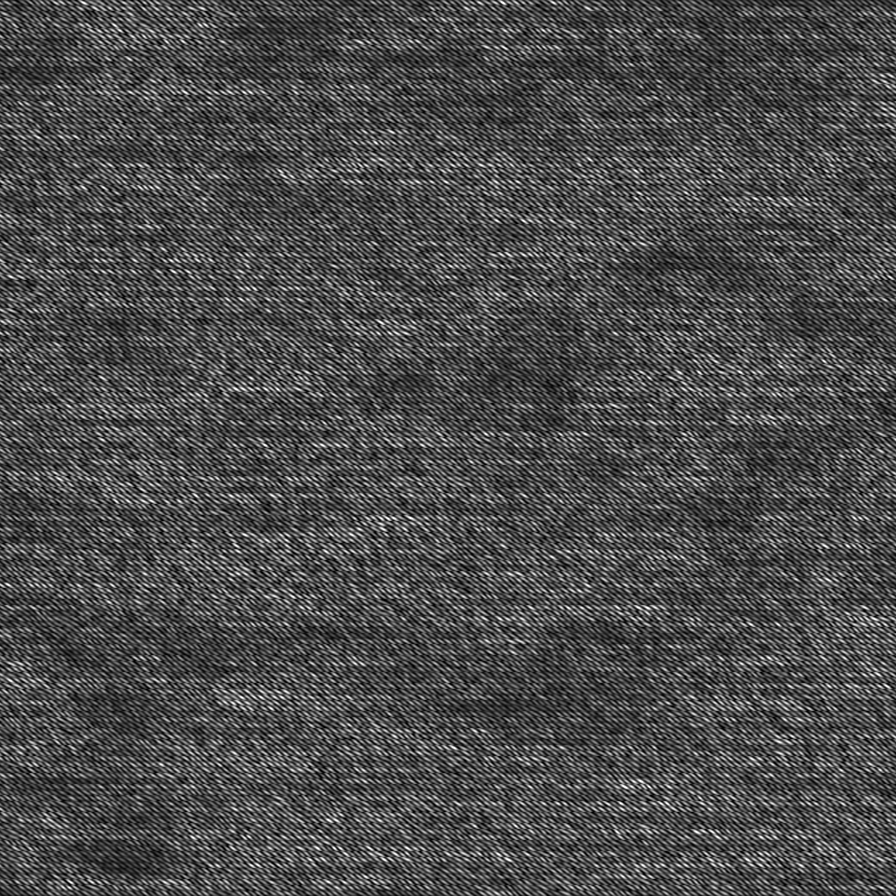
Reproduce this texture procedurally as a WebGL 1 fragment shader.

```glsl
precision highp float;

uniform vec2 u_resolution;

#define ROWS 160.0          // weft rows over the canvas height
#define TWILL vec2(125.0, 162.0) // diagonal ribs across x and y
#define RIB_JITTER 0.95     // sideways wander of ribs from row to row
#define RIB_CONTRAST 0.44
#define ROW_GROOVE 0.22     // darkening between rows
#define STITCH_VARIATION 0.7
#define STREAK_STRENGTH 0.8
#define WEAR_STRENGTH 0.27
#define FUZZ 0.24
#define SHADOW 0.065
#define THREAD_GAIN 0.62

const float TAU = 6.2831853;

float hash(vec2 p) {
  return fract(sin(dot(p, vec2(127.1, 311.7))) * 43758.5453);
}

float noise(vec2 p) {
  vec2 cell = floor(p);
  vec2 f = fract(p);
  f = f * f * (3.0 - 2.0 * f);
  float low = mix(hash(cell), hash(cell + vec2(1.0, 0.0)), f.x);
  float high = mix(hash(cell + vec2(0.0, 1.0)), hash(cell + 1.0), f.x);
  return mix(low, high, f.y);
}

float fbm(vec2 p) {
  float sum = 0.0;
  float weight = 0.5;
  for (int i = 0; i < 5; i++) {
    sum += weight * noise(p);
    p = p * 2.03 + vec2(17.3, 9.1);
    weight *= 0.5;
  }
  return sum;
}

// Short slanted stitches, loosely tied together into diagonal ribs
float stitches(vec2 p) {
  float row = floor(p.y * ROWS);
  float wander = noise(vec2(p.x * 34.0, row + 40.0)) - 0.5;
  float rib = dot(p, TWILL) + RIB_JITTER * wander;
  float profile = 0.5 - RIB_CONTRAST * cos(TAU * rib);
  float groove = 1.0 - ROW_GROOVE + ROW_GROOVE * cos(TAU * (p.y * ROWS - 0.5));
  float tone = 1.0 + STITCH_VARIATION * (hash(vec2(floor(rib), row)) - 0.5);
  return profile * groove * tone;
}

// Uneven yarns: long thin horizontal light and dark runs
float streaks(vec2 p) {
  float row = floor(p.y * ROWS);
  float yarn = noise(vec2(p.x * 7.0 + 3.0, row));
  float band = noise(vec2(p.x * 14.0, p.y * ROWS * 0.45 + 70.0));
  return 1.0 + STREAK_STRENGTH * (0.6 * yarn + 0.4 * band - 0.5);
}

// Small dark patches with ragged edges, stretched along the weft
float wear(vec2 p) {
  float patches = fbm(p * vec2(9.0, 14.0) + vec2(2.7, 5.2));
  float dark = 1.0 - smoothstep(0.28, 0.5, patches);
  return 1.04 - WEAR_STRENGTH * dark;
}

float cloth(vec2 p) {
  float fuzz = FUZZ * (noise(p * vec2(260.0, 330.0)) - 0.5);
  return SHADOW + (THREAD_GAIN * stitches(p) + fuzz) * streaks(p) * wear(p);
}

void main() {
  // Four samples per pixel keep the fine weave smooth
  float grey = 0.0;
  for (int i = 0; i < 2; i++) {
    for (int j = 0; j < 2; j++) {
      vec2 offset = (vec2(float(i), float(j)) - 0.5) * 0.5;
      grey += 0.25 * cloth((gl_FragCoord.xy + offset) / u_resolution.y);
    }
  }
  gl_FragColor = vec4(vec3(clamp(grey, 0.0, 1.0)), 1.0);
}
```
